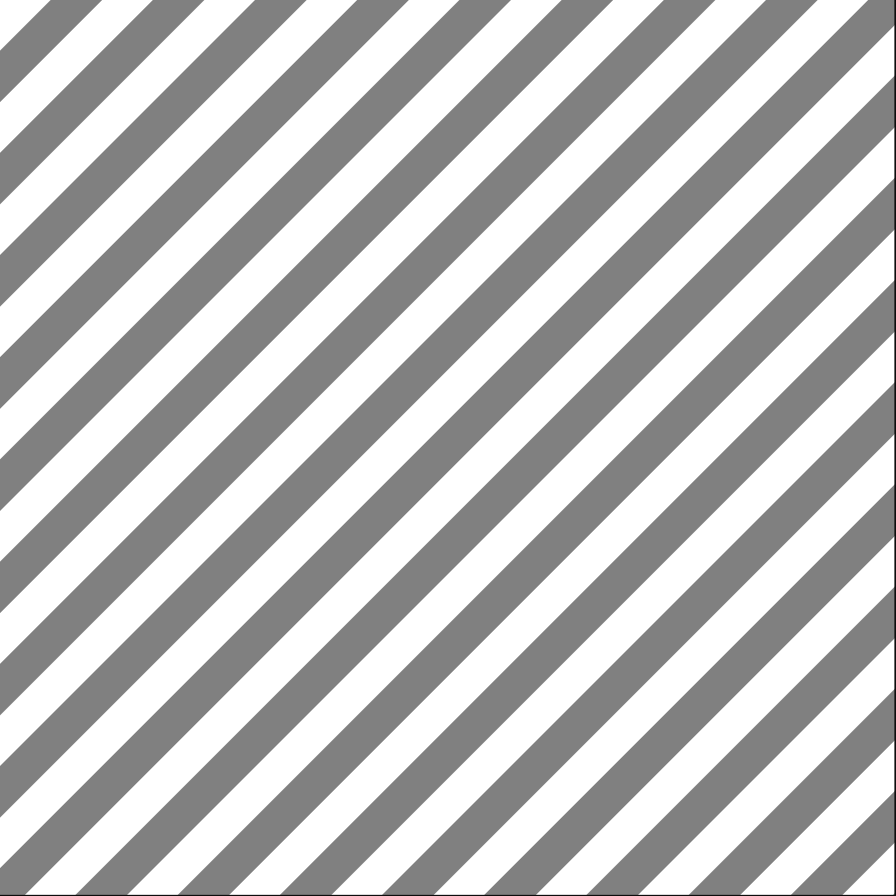
Reproduce this pattern procedurally as a WebGL 2 fragment shader.

```glsl
#version 300 es
precision highp float;

#define REPEATS 8.767        // stripe periods along each side
#define BAND_CENTER 0.7475   // middle of the grey band within a period
#define BAND_WIDTH 0.505     // grey share of a period
#define RIGHT_RULE 0.0018    // thickness of the dark line on the right
#define BOTTOM_RULE 0.0013   // thickness of the dark line at the bottom
#define GREY vec3(0.502)
#define WHITE vec3(1.0)
#define RULE_COLOR vec3(0.05)

uniform vec2 u_resolution;
out vec4 fragColor;

// Pixel coverage of a shape from its signed distance (negative inside)
float coverage(float dist, float pixel) {
    return clamp(0.5 - dist / pixel, 0.0, 1.0);
}

// Signed distance to the nearest diagonal band, in canvas units
float bandDistance(vec2 uv) {
    float phase = (uv.x + 1.0 - uv.y) * REPEATS;
    float fromCenter = abs(fract(phase - BAND_CENTER + 0.5) - 0.5);
    return (fromCenter - 0.5 * BAND_WIDTH) / (REPEATS * sqrt(2.0));
}

void main() {
    vec2 uv = gl_FragCoord.xy / u_resolution;
    vec2 pixel = 1.0 / u_resolution;

    // Diagonal stripes
    float band = coverage(bandDistance(uv), max(pixel.x, pixel.y));
    vec3 color = mix(WHITE, GREY, band);

    // Hairlines along the right and bottom edges
    float rightRule = coverage(1.0 - RIGHT_RULE - uv.x, pixel.x);
    float bottomRule = coverage(uv.y - BOTTOM_RULE, pixel.y);
    color = mix(color, RULE_COLOR, max(rightRule, bottomRule));

    fragColor = vec4(color, 1.0);
}
```
